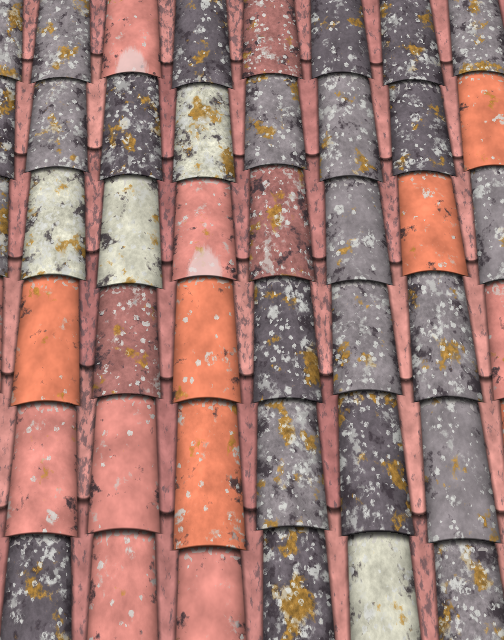
A WebGL 1 fragment shader for this texture:

```glsl
precision highp float;
uniform vec2 u_resolution;

float hash(vec2 p) {
  vec3 q = fract(p.xyx * 0.1031);
  q += dot(q, q.yzx + 33.33);
  return fract((q.x + q.y) * q.z);
}

float slope(vec2 cell, vec2 offset) {
  float a = 6.2832 * hash(cell);
  return dot(vec2(cos(a), sin(a)), offset);
}

float noise(vec2 p) {
  vec2 i = floor(p), f = fract(p), e = vec2(1.0, 0.0);
  vec2 w = f * f * f * (f * (f * 6.0 - 15.0) + 10.0);
  return mix(mix(slope(i, f), slope(i + e, f - e), w.x),
             mix(slope(i + e.yx, f - e.yx), slope(i + 1.0, f - 1.0), w.x), w.y);
}

float fbm(vec2 p) {
  float sum = 0.0, amp = 1.0;
  for (int i = 0; i < 4; i++) {
    sum += amp * noise(p);
    p = mat2(1.6, 1.2, -1.2, 1.6) * p + 17.3;
    amp *= 0.55;
  }
  return sum;
}

// Round lichen colonies with ragged rims
float spots(vec2 p, float amount) {
  p += 0.22 * vec2(noise(p * 3.0), noise(p * 3.0 + 31.0));
  float m = 0.0;
  for (int j = -1; j <= 1; j++) {
    for (int i = -1; i <= 1; i++) {
      vec2 c = floor(p) + vec2(float(i), float(j));
      vec2 centre = c + 0.2 + 0.6 * vec2(hash(c), hash(c + 71.0));
      float r = 0.12 + 0.38 * hash(c + 13.0);
      float disc = 1.0 - smoothstep(r - 0.12, r + 0.05, length(p - centre));
      m = max(m, disc * step(hash(c + 29.0), amount));
    }
  }
  return m;
}

vec3 clayColour(float k) {
  vec3 c = vec3(0.82, 0.53, 0.49);
  c = mix(c, vec3(0.86, 0.50, 0.38), step(0.20, k));
  c = mix(c, vec3(0.62, 0.42, 0.40), step(0.27, k));
  c = mix(c, vec3(0.53, 0.50, 0.51), step(0.42, k));
  c = mix(c, vec3(0.39, 0.36, 0.38), step(0.64, k));
  return mix(c, vec3(0.78, 0.77, 0.70), step(0.93, k));
}

vec3 coverTile(vec2 id, float x, float f) {
  float kind = hash(id + vec2(5.0, 11.0));
  float clean = 1.0 - step(0.27, kind);
  float age = mix(0.35, 1.0, hash(id + 43.0)) * mix(1.0, 0.25, clean);
  vec2 p = vec2(x, f * 1.4) + id * vec2(7.3, 5.9) + 50.0;
  float grain = fbm(p * 16.0);
  vec3 c = clayColour(kind) * (1.0 + 0.18 * fbm(p * 3.0) + 0.22 * age * grain);

  // Soot gathers along the flanks
  float soot = fbm(p * 4.0) + 0.45 * grain + 0.55 * age + 2.6 * x * x - 0.62;
  c = mix(c, vec3(0.23, 0.20, 0.22), 0.85 * smoothstep(0.0, 0.55, soot));

  // Ochre lichen, then pale crust and spots
  float ochre = fbm(p * 2.6 + 90.0) + 0.25 * grain + 0.40 * age - 0.54;
  c = mix(c, vec3(0.62, 0.46, 0.20) * (1.0 + 0.35 * grain), 0.85 * smoothstep(0.0, 0.28, ochre));
  float crust = fbm(p * 3.2 + 140.0) + 0.45 * grain + 0.35 * age - 0.48;
  c = mix(c, vec3(0.74, 0.74, 0.72), 0.7 * smoothstep(0.0, 0.45, crust));
  float pale = max(spots(p * 5.5, age * 0.34), spots(p * 13.0, age * 0.50));
  pale *= smoothstep(-0.5, 0.15, grain + 0.6 * fbm(p * 2.5 + 8.0));
  c = mix(c, vec3(0.77, 0.77, 0.75) + 0.10 * grain, 0.85 * pale);

  // Chalky scuff at the foot of some clean tiles
  float scuff = 1.0 - length(vec2(x / 0.26, (f - 0.98) / 0.30));
  scuff += 0.14 * fbm(p * vec2(18.0, 6.0));
  c = mix(c, vec3(0.85, 0.78, 0.77), 0.7 * smoothstep(0.0, 0.3, scuff)
      * clean * step(0.65, hash(id + 3.0)));

  // Mortar crumbs under the tile above
  float mortar = noise(p * 18.0) + 0.15 - 5.0 * f;
  return mix(c, vec3(0.74, 0.72, 0.70), 0.7 * smoothstep(0.0, 0.15, mortar));
}

vec3 channelTile(vec2 id, float g, float f) {
  vec2 p = vec2(g, f * 1.4) + id * vec2(3.7, 9.1) + 20.0;
  vec3 c = mix(vec3(0.86, 0.60, 0.56), vec3(0.68, 0.44, 0.43), hash(id + 61.0));
  c *= 1.0 + 0.2 * fbm(p * 5.0);
  float grime = fbm(p * vec2(14.0, 8.0)) + 0.5 * hash(id) - 0.30;
  c = mix(c, vec3(0.36, 0.31, 0.33), 0.65 * smoothstep(0.0, 0.6, grime));
  float lip = smoothstep(0.0, 0.05, f) * (1.0 - smoothstep(0.975, 0.995, f));
  return c * mix(0.35, 1.0, lip) * (0.9 + 0.2 * f);
}

void main() {
  // Perspective: columns fan out and rows lengthen toward the bottom
  vec2 uv = gl_FragCoord.xy / u_resolution;
  float t = 1.0 - uv.y;
  float pitch = 0.1345 + 0.04 * t;
  float across = (uv.x - 0.264 + 0.02 * t) / pitch + 0.5;
  float down = 0.16 + 7.4 * t - 1.9 * t * t;
  float px = 1.0 / (u_resolution.x * pitch);

  // Tapered, arched cover tiles
  float column = floor(across), x = fract(across) - 0.5;
  float v = down + 0.14 * (hash(vec2(column + 20.0, 9.0)) - 0.5) + 0.05 * sin(down * 1.7 + column * 2.3);
  v -= (0.075 - 0.05 * t) * x * x / 0.17;
  vec2 id = vec2(column + 20.0, floor(v));
  float f = fract(v);
  float within = smoothstep(0.0, 0.04, f) * (1.0 - smoothstep(0.98, 1.0, f));
  x += 0.03 * (hash(id + 17.0) - 0.5) * within;
  float halfWidth = 0.36 + 0.07 * f * (1.0 - smoothstep(0.985, 1.0, f));
  float d = abs(x) - halfWidth;
  float roundness = abs(x) / halfWidth;
  vec3 cover = coverTile(id, x, f) * (1.08 - 0.42 * pow(roundness, 5.0) - 0.12 * x);
  cover *= mix(0.25, 1.0, smoothstep(0.0, 0.055, f) * (1.0 - smoothstep(0.982, 0.998, f)));

  // Channel tiles seen in the gaps
  float gap = floor(across + 0.5), g = fract(across + 0.5) - 0.5;
  float w = down + 0.15 + 0.12 * hash(vec2(gap + 20.0, 4.0)) - 0.05 * (1.0 - 40.0 * g * g);
  vec3 channel = channelTile(vec2(gap + 20.0, floor(w)), g, fract(w));
  channel *= mix(0.45, 1.0, smoothstep(-0.01, 0.055, d));

  vec3 colour = mix(channel, cover, 1.0 - smoothstep(-px, px, d));
  gl_FragColor = vec4(clamp(colour, 0.0, 1.0), 1.0);
}
```
